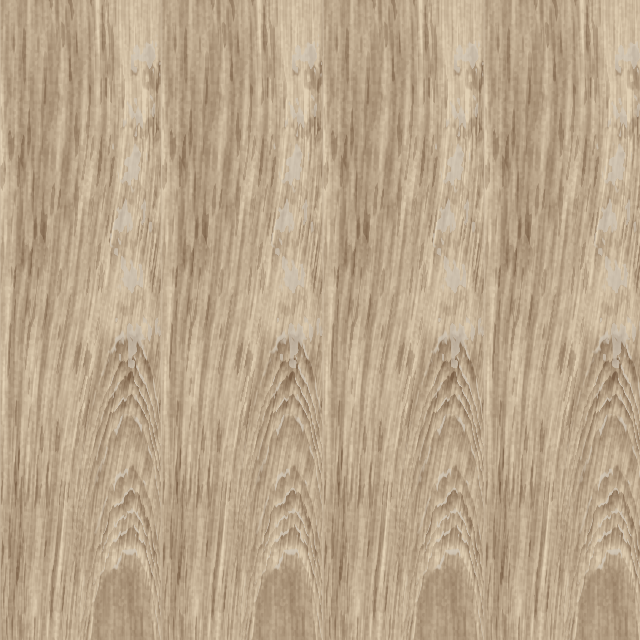
This texture is drawn by a WebGL 2 fragment shader. Its source:

```glsl
#version 300 es
precision highp float;

uniform vec2 u_resolution;
out vec4 outColor;

float hash(vec2 p) {
    return fract(sin(dot(p, vec2(127.1, 311.7))) * 43758.55);
}

// Soft cellular noise around zero: jittered cells blended by distance
float cells(vec2 p) {
    vec2 base = floor(p);
    float total = 0.0, weights = 0.0;
    for (int j = -1; j <= 1; j++) {
        for (int i = -1; i <= 1; i++) {
            vec2 id = base + vec2(i, j);
            vec2 site = id + 0.2 + 0.6 * vec2(hash(id + 3.1), hash(id + 8.7));
            vec2 d = p - site;
            float w = exp(-7.0 * dot(d, d));
            total += w * hash(id);
            weights += w;
        }
    }
    return total / weights - 0.5;
}

float bell(float d, float width) {
    return exp(-d * d / (width * width));
}

// Coordinate across the fibres, which lean right as they rise
float acrossGrain(vec2 p) {
    float lean = 0.42 * smoothstep(-0.15, 0.85, p.y) * smoothstep(-0.3, 0.9, p.x);
    return p.x - lean + 0.004 * sin(p.y * 17.0 + p.x * 5.0);
}

void main() {
    vec2 uv = gl_FragCoord.xy / u_resolution;
    vec2 p = vec2(fract(uv.x / 0.2523), uv.y);
    float g = acrossGrain(p);

    // Fibres: broad, medium, fine and hair-thin streaks with mottling
    float broad = cells(vec2(g * 13.0, p.y * 1.3));
    float medium = cells(vec2(g * 42.0 + 7.0, p.y * 3.2));
    float fine = cells(vec2(g * 85.0 + 31.0, p.y * 9.0));
    float hair = cells(vec2(g * 130.0 + 57.0, p.y * 26.0));
    float mottle = cells(vec2(p.x * 60.0, p.y * 190.0));
    float tone = 0.67 + 0.2 * broad + 0.34 * medium + 0.32 * fine + 0.26 * hair + 0.16 * mottle;

    // Long cream streaks and the browner heart beside them
    tone += 0.26 * bell(g - 0.36, 0.013) * smoothstep(0.28, 0.4, p.y);
    tone += 0.22 * bell(g - 0.245, 0.01) * smoothstep(0.65, 0.85, p.y);
    tone -= 0.09 * bell(g - 0.15, 0.09) * smoothstep(0.4, 0.75, p.y);

    // Short dark pores
    float pores = cells(vec2(g * 95.0 + 90.0, p.y * 24.0));
    tone -= 0.28 * smoothstep(0.22, 0.36, pores);

    // Cream tongue above the arches and the pale strip up to the top
    float dx = p.x - 0.81;
    float tongueWidth = mix(0.2, 0.05, smoothstep(0.48, 0.64, p.y));
    tongueWidth = mix(tongueWidth, 0.15, smoothstep(0.8, 0.95, p.y));
    float fromAxis = abs(dx - 0.06 * smoothstep(0.6, 0.95, p.y));
    float tongue = smoothstep(0.45, 0.5, p.y)
        * (1.0 - smoothstep(0.6, 1.1, fromAxis / tongueWidth + 0.5 * medium));
    tone = mix(tone, 0.87 + 0.25 * fine + 0.2 * hair + 0.12 * mottle, 0.8 * tongue);

    // Nested arches: ragged parabolas, steeper on the right, softer on the legs
    float ragged = cells(vec2(p.x * 24.0, p.y * 20.0));
    float tooth = cells(vec2(p.x * 52.0, p.y * 55.0 + 13.0));
    float height = p.y + (dx < 0.0 ? 2.1 : 4.0) * dx * dx + 0.014 * ragged + 0.012 * tooth;
    float arches = (1.0 - smoothstep(0.48, 0.495, height)) * smoothstep(-0.42, -0.2, dx);
    float legs = smoothstep(0.06, 0.24, abs(dx));
    float level = height * 24.0 + 0.5 * sin(height * 31.0);
    float band = fract(level);
    float strength = (0.5 + 0.5 * hash(vec2(floor(level), 5.0))) * (1.0 - 0.45 * legs);
    float shade = smoothstep(0.05, 0.75, band) * (1.0 - smoothstep(0.8, 0.9, band));
    float archTone = 0.72 - 0.52 * strength * shade
        + 0.3 * fine + 0.25 * hair + 0.2 * mottle;

    // Rounded brown core at the foot of the arches
    float dome = p.y + 75.0 * pow(dx + 0.05, 4.0) + 0.012 * ragged + 0.01 * tooth;
    float core = 1.0 - smoothstep(0.108, 0.122, dome);
    float coreTone = 0.45 + 0.3 * cells(vec2(p.x * 38.0, p.y * 7.0))
        + 0.3 * cells(vec2(p.x * 70.0, p.y * 20.0)) + 0.2 * mottle;
    archTone = mix(archTone + 0.15 * bell(dome - 0.135, 0.02), coreTone, core);
    tone = mix(tone, archTone, 0.92 * arches);

    // Chalky rims on the arches
    float rim = smoothstep(0.76, 0.84, band) * (1.0 - smoothstep(0.93, 1.0, band));
    float fleck = cells(vec2(p.x * 34.0, p.y * 85.0 + 41.0));
    float chalk = 0.8 * rim * arches * (1.0 - core) * (1.0 - 0.7 * legs)
        * smoothstep(-0.2, 0.05, ragged + 0.6 * fleck);

    // Knots climbing the pale strip, each broken chalk above and brown below
    for (int i = 0; i < 6; i++) {
        float n = float(i);
        vec2 knot = vec2(0.84 + 0.06 * cos(n * 0.95), 0.91 - 0.086 * n);
        vec2 q = (p - knot) / vec2(0.1, 0.02 + 0.02 * hash(vec2(n, 2.0)));
        float rough = 1.6 * ragged + 1.3 * tooth + 0.9 * fleck;
        float spot = 1.0 - smoothstep(0.4, 0.65, length(q) + rough);
        float stain = 1.0 - smoothstep(0.4, 1.1, length(q - vec2(0.3, -1.0)) + rough);
        tone -= (n < 1.5 ? 0.34 : 0.18) * stain;
        chalk = max(chalk, 0.7 * spot);
    }

    // Colour, from brown through tan to cream
    vec3 brown = vec3(0.52, 0.42, 0.32);
    vec3 cream = vec3(0.87, 0.80, 0.69);
    vec3 color = mix(brown, cream, clamp(tone, -0.1, 1.05));
    color = mix(color, vec3(0.82, 0.78, 0.72), chalk);

    // Pale joint between neighbouring planks
    float joint = 1.0 - smoothstep(0.002, 0.01, min(p.x, 1.0 - p.x));
    color = mix(color, vec3(0.82, 0.75, 0.65), 0.5 * joint);

    outColor = vec4(color, 1.0);
}
```
